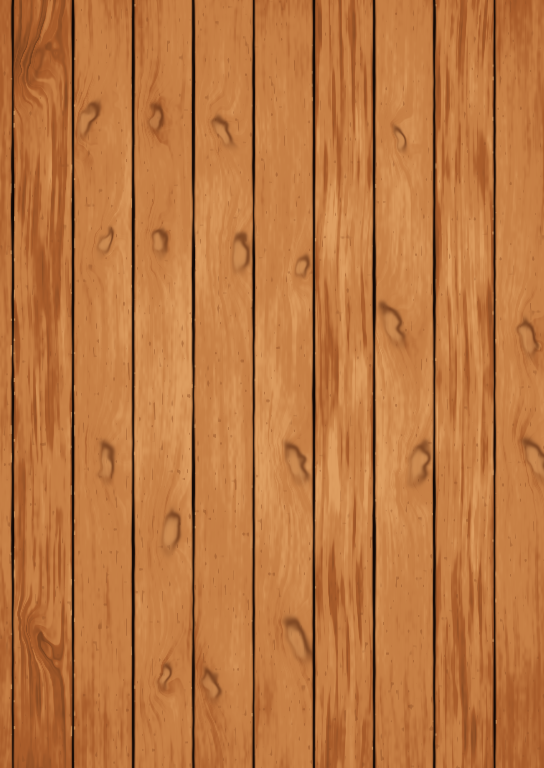
Reproduce this texture procedurally as a Shadertoy shader.

```glsl
// Warm varnished pine boards standing side by side with narrow dark gaps.
// Each board gets hashed tone, grain and knots; knots bend the grain coordinate
// so the streaks curl around them. A soft glow lights the centre.

const float PITCH = 0.1107;      // board width, in canvas widths
const float FIRST_GAP = 0.0235;  // position of the leftmost gap
const float KNOT_CELL = 3.2;     // knot spacing, in board widths

const vec3 PALE = vec3(0.87, 0.62, 0.38);
const vec3 HONEY = vec3(0.78, 0.50, 0.27);
const vec3 RUST = vec3(0.66, 0.36, 0.165);
const vec3 UMBER = vec3(0.42, 0.22, 0.10);
const vec3 GAP = vec3(0.05, 0.02, 0.01);

float hash(vec2 p) {
    return fract(sin(dot(p, vec2(127.1, 311.7))) * 43758.545);
}

float noise(vec2 p) {
    vec2 i = floor(p), f = fract(p);
    f = f * f * (3.0 - 2.0 * f);
    vec2 e = vec2(1.0, 0.0);
    return mix(mix(hash(i), hash(i + e.xy), f.x),
               mix(hash(i + e.yx), hash(i + e.xx), f.x), f.y);
}

float fbm(vec2 p) {
    float sum = 0.0, amp = 0.53;
    for (int i = 0; i < 4; i++) {
        sum += amp * noise(p);
        p = p * 2.03 + 17.3;
        amp *= 0.5;
    }
    return sum;
}

// Knots of one board: x = grain bend, y = dark rim, z = pale heart, w = stain
vec4 knots(vec2 q, float board) {
    vec4 sum = vec4(0.0);
    for (int j = -1; j <= 1; j++) {
        vec2 seed = vec2(board, floor(q.y / KNOT_CELL) + float(j));
        float present = step(0.38, hash(seed + 4.7));
        float size = mix(0.55, 1.15, hash(seed + 9.1));
        vec2 centre = vec2(mix(0.18, 0.82, hash(seed + 2.3)),
                           (seed.y + mix(0.2, 0.8, hash(seed + 6.5))) * KNOT_CELL);
        vec2 d = q - centre;
        d.x += d.y * (hash(seed + 1.9) - 0.5) * 0.9;
        d += 0.10 * (vec2(noise(q * 7.0), noise(q * 7.0 + 31.0)) - 0.5);
        float r = length(d / (size * vec2(0.13, 0.29)));
        float side = smoothstep(-0.1, 0.12, d.x + 0.4 * d.y);
        float rim = exp(-pow((r - 0.95) * 3.2, 2.0)) * mix(0.25, 1.0, side);
        float heart = 1.0 - smoothstep(0.6, 0.95, r);
        sum += present * vec4(0.4 * exp(-0.16 * r * r), rim, heart, exp(-0.22 * r * r));
    }
    return sum;
}

// Thin broken streaks running along the board
float streaks(vec2 q, float across, float along) {
    return smoothstep(0.52, 0.82, noise(q * vec2(across, along)));
}

vec3 woodRamp(float tone) {
    vec3 c = mix(RUST, HONEY, smoothstep(0.0, 0.5, tone));
    c = mix(c, PALE, smoothstep(0.5, 1.0, tone));
    return c * (1.0 + 0.35 * min(tone, 0.0));
}

vec3 boardColour(vec2 q, float board, float light) {
    float coarse = step(min(mod(board, 5.0), mod(board, 7.0)), 0.5);
    vec4 k = knots(q, board);
    vec2 shift = vec2(board * 13.7, board * 5.3);
    float sway = 0.12 * (noise(vec2(board * 3.1, q.y * 0.6)) - 0.5);
    vec2 g = vec2(q.x + sway + k.x, q.y) + shift;

    float tone = light + 0.14 * (hash(vec2(board, 3.0)) - 0.5);
    tone += 0.55 * (fbm(q * vec2(1.6, 0.6) + shift) - 0.5);
    tone += 0.28 * (fbm(g * vec2(16.0, 0.9)) - 0.5);
    tone += 0.16 * (noise(q * vec2(26.0, 9.0) + shift) - 0.5);
    tone -= mix(0.16, 0.52, coarse) * streaks(g, 15.0, 0.85);
    tone -= mix(0.08, 0.26, coarse) * streaks(g + 40.0, 28.0, 1.7);
    tone += 0.22 * coarse * streaks(g + 80.0, 13.0, 0.7);
    tone -= 0.22 * k.w;

    vec3 c = woodRamp(tone);
    float flecks = smoothstep(0.86, 0.97, noise(q * vec2(24.0, 8.0) + shift + 60.0));
    c = mix(c, RUST * 0.85, 0.45 * flecks);
    c = mix(c, PALE * 0.95, 0.5 * k.z * (1.0 - coarse));
    return mix(c, UMBER, min(0.75 * k.y * mix(1.0, 0.5, coarse), 0.85));
}

void mainImage(out vec4 fragColor, in vec2 fragCoord) {
    vec2 p = fragCoord / iResolution.x;
    float pixel = 1.0 / iResolution.x;
    vec2 fromCentre = fragCoord / iResolution.xy - vec2(0.52, 0.51);
    float light = 0.80 - 1.35 * dot(fromCentre, fromCentre);

    // Board number and position within it, in board widths
    vec2 q = vec2(p.x - FIRST_GAP, p.y) / PITCH;
    float board = floor(q.x);
    vec3 colour = boardColour(vec2(q.x - board, q.y), board, light);

    // Gaps: uneven width, worn edges and a few light chips
    float gap = floor(q.x + 0.5);
    float wear = noise(vec2(gap * 7.3, q.y * 1.3));
    float wobble = 0.0007 * (noise(vec2(gap * 3.7, q.y * 5.0)) - 0.5);
    float d = abs((q.x - gap) * PITCH + wobble);
    float halfWidth = mix(0.0013, 0.0027, wear) * mix(0.8, 1.1, hash(vec2(gap, 8.0)));
    float chip = smoothstep(0.83, 0.93, noise(vec2(gap * 9.1 + step(gap, q.x), q.y * 9.0)));
    colour = mix(colour, UMBER, 0.55 * (1.0 - smoothstep(halfWidth, halfWidth + 0.0035, d)));
    colour = mix(colour, PALE, 0.7 * chip * (1.0 - smoothstep(0.003, 0.0055, d)));
    float cut = 1.0 - smoothstep(halfWidth - 0.6 * pixel, halfWidth + 0.6 * pixel, d);
    colour = mix(colour, GAP, cut * mix(0.8, 1.0, wear));

    fragColor = vec4(colour, 1.0);
}
```
